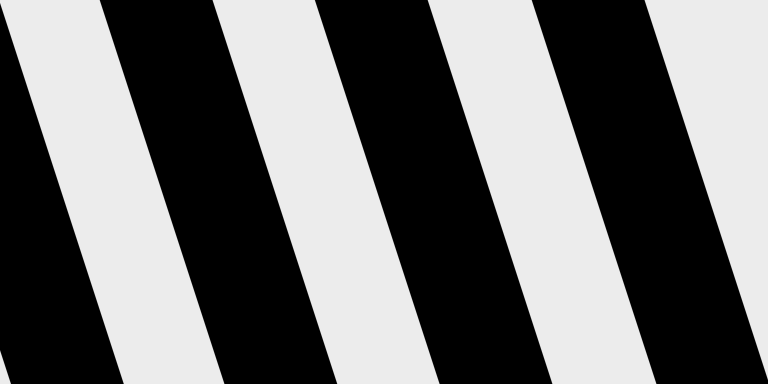
A WebGL 1 fragment shader for this pattern:

```glsl
precision highp float;
// Four broad black stripes leaning left on a pale grey ground.

#define INK vec3(0.0)
#define GROUND vec3(0.925)
#define LEAN 0.3249        // horizontal shift per unit of height, tan(18 deg)
#define PITCH 0.5581       // horizontal stripe spacing, in canvas heights
#define SPREAD 0.0022      // slight widening of the gaps away from stripe 0
#define HALF_WIDTH 0.1469  // half the horizontal stripe width
#define FIRST_CENTER 0.4065
#define FIRST_STRIPE -1.0
#define LAST_STRIPE 2.0
#define EDGE_PIXELS 1.4

uniform vec2 u_resolution;

// Horizontal centre of a stripe along the top edge
float stripeCenter(float id) {
  return FIRST_CENTER + id * (PITCH + SPREAD * id);
}

// Signed perpendicular distance to the nearest stripe
float stripeDistance(vec2 p) {
  float x = p.x - LEAN * (1.0 - p.y);
  float id = floor((x - FIRST_CENTER) / PITCH + 0.5);
  id = clamp(id, FIRST_STRIPE, LAST_STRIPE);
  float across = abs(x - stripeCenter(id)) - HALF_WIDTH;
  return across / sqrt(1.0 + LEAN * LEAN);
}

void main() {
  // Canvas height is one unit
  vec2 p = gl_FragCoord.xy / u_resolution.y;
  float soft = 0.5 * EDGE_PIXELS / u_resolution.y;
  float coverage = 1.0 - smoothstep(-soft, soft, stripeDistance(p));
  gl_FragColor = vec4(mix(GROUND, INK, coverage), 1.0);
}
```
